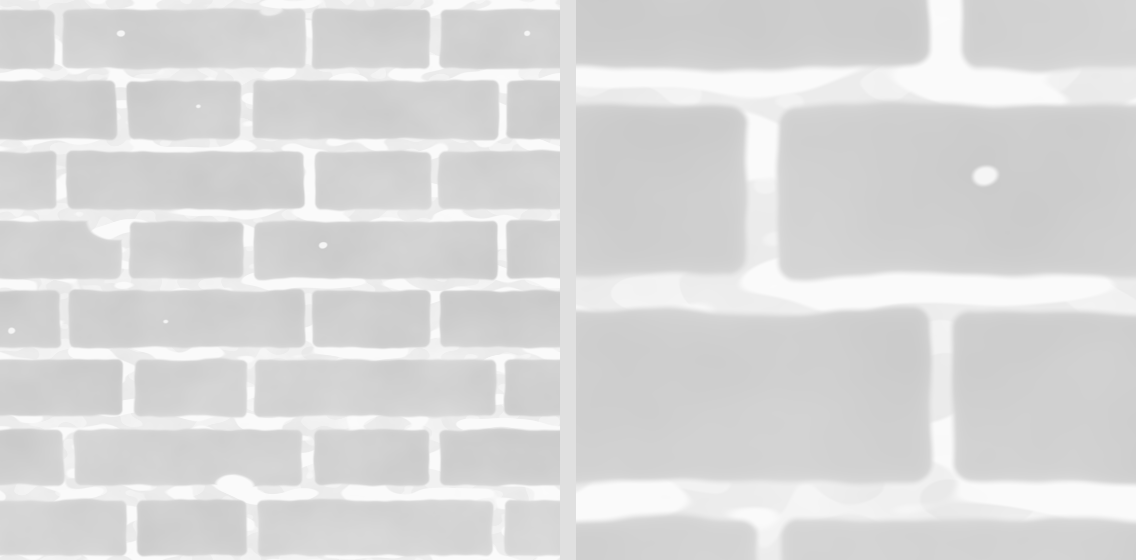
Left: the whole. Right: its middle third, enlarged.
Reproduce this texture map procedurally as a WebGL 1 fragment shader.

```glsl
precision highp float;

uniform vec2 u_resolution;

#define ROWS 8.0
#define ROW_SHIFT 0.007
#define BRICK_HALF_HEIGHT 0.053
#define CORNER_RADIUS 0.011
#define JOINT_MIN 0.0055
#define JOINT_MAX 0.0115
#define EDGE_SOFTNESS 0.0026
#define WOBBLE 0.0045
#define BRICK_GREY 0.818
#define MORTAR_GREY 0.925
#define PATCH_GREY 0.985
#define MOTTLE 0.055

float hash(vec2 p) {
  return fract(sin(dot(p, vec2(127.1, 311.7))) * 43758.5);
}

vec2 gradientAt(vec2 cell, vec2 period) {
  float angle = 6.2832 * hash(mod(cell, period) + 3.7);
  return vec2(cos(angle), sin(angle));
}

// Gradient noise that repeats after the given number of cells
float noise(vec2 p, vec2 period) {
  vec2 i = floor(p), f = fract(p);
  vec2 u = f * f * f * (f * (f * 6.0 - 15.0) + 10.0);
  vec2 e = vec2(1.0, 0.0);
  float a = dot(gradientAt(i, period), f);
  float b = dot(gradientAt(i + e, period), f - e);
  float c = dot(gradientAt(i + e.yx, period), f - e.yx);
  float d = dot(gradientAt(i + e.xx, period), f - e.xx);
  return mix(mix(a, b, u.x), mix(c, d, u.x), u.y);
}

float tiledNoise(vec2 p, vec2 cells) {
  return noise(p * cells, cells);
}

float fbm(vec2 p, vec2 cells) {
  float sum = 0.0, gain = 0.6;
  for (int i = 0; i < 4; i++) {
    sum += gain * tiledNoise(p, cells);
    cells *= 2.0;
    gain *= 0.5;
  }
  return sum;
}

float roundBox(vec2 p, vec2 halfSize, float radius) {
  vec2 q = abs(p) - halfSize + radius;
  return length(max(q, 0.0)) + min(max(q.x, q.y), 0.0) - radius;
}

float ellipse(vec2 p, vec2 radii) {
  return (length(p / radii) - 1.0) * min(radii.x, radii.y);
}

float jointHalfWidth(float joint, float row) {
  return mix(JOINT_MIN, JOINT_MAX, hash(vec2(joint + 5.0, row)));
}

// Three joints per row; the order of brick lengths alternates
vec3 jointPositions(float row) {
  return mod(row, 2.0) < 0.5
    ? vec3(0.104 + 0.003 * row, 0.551, 0.776)
    : vec3(0.215, 0.439, 0.9) + row * vec3(0.003, 0.0016, -0.0013);
}

float mortarShade(vec2 p) {
  float shade = MORTAR_GREY + 0.035 * fbm(p, vec2(12.0, 16.0));
  float broad = tiledNoise(p, vec2(13.0, 31.0)) + 0.3 * tiledNoise(p, vec2(4.0));
  float small = tiledNoise(p + 0.37, vec2(23.0, 37.0));
  shade += 0.025 * smoothstep(0.08, 0.14, small);
  return mix(shade, PATCH_GREY, 0.9 * smoothstep(0.03, 0.11, broad));
}

void main() {
  vec2 uv = gl_FragCoord.xy / u_resolution;
  vec2 p = vec2(uv.x, 1.0 - uv.y);

  // Uneven hand-laid outlines
  vec2 bend = vec2(tiledNoise(p, vec2(10.0)), tiledNoise(p + 0.43, vec2(14.0)));
  vec2 rough = vec2(tiledNoise(p, vec2(36.0)), tiledNoise(p + 0.21, vec2(36.0)));
  vec2 q = p + WOBBLE * (bend + 0.45 * rough);

  // Row and brick lookup
  float line = floor((q.y - ROW_SHIFT) * ROWS);
  float row = mod(line, ROWS);
  vec3 joints = jointPositions(row);
  float id = 2.0, left = joints.z, right = joints.x + 1.0;
  if (q.x < joints.x) { left = joints.z - 1.0; right = joints.x; }
  else if (q.x < joints.y) { id = 0.0; left = joints.x; right = joints.y; }
  else if (q.x < joints.z) { id = 1.0; left = joints.y; right = joints.z; }
  float start = left + jointHalfWidth(id, row);
  float end = right - jointHalfWidth(mod(id + 1.0, 3.0), row);

  // Brick outline
  float centreY = ROW_SHIFT + (line + 0.5) / ROWS + 0.0026 * sin(row * 0.7854);
  vec2 local = q - vec2(0.5 * (start + end), centreY);
  vec2 halfSize = vec2(0.5 * (end - start), BRICK_HALF_HEIGHT - 0.0005 * row);
  float d = roundBox(local, halfSize, CORNER_RADIUS);

  // Broken edge on one brick of every third row
  if (mod(row, 3.0) < 0.5 && abs(id - 2.0 * mod(row, 2.0)) < 0.5) {
    float bulge = sin(row * 0.5236);
    float along = 0.86 - 0.025 * row + 0.215 * bulge;
    float side = row < 5.0 ? -1.0 : 1.0;
    vec2 chipAt = vec2((2.0 * along - 1.0) * halfSize.x, side * halfSize.y);
    float chipSize = 0.02 + 0.035 * bulge + 0.0023 * row;
    d = max(d, -ellipse(local - chipAt, chipSize * vec2(1.0, 0.55)));
  }

  // Mottled face, paler towards its rim
  vec2 seed = vec2(id, row);
  float face = BRICK_GREY + 0.026 * (hash(seed + 1.3) - 0.5);
  face += MOTTLE * fbm(p, vec2(6.0, 7.0)) + 0.1 * local.y;
  face += 0.04 * exp(min(d, 0.0) / 0.0035);

  // Small pale pits
  bool pitted = mod(row, 4.0) < 0.5 ? abs(id - 1.0) > 0.5
    : row < 4.0 && abs(id - 0.5 * (row - 1.0)) < 0.1;
  if (pitted) {
    vec2 spot = vec2(hash(seed + 7.1), hash(seed + 9.4)) - 0.5;
    float size = mix(0.003, 0.0075, hash(seed + 4.2));
    float pit = ellipse(local - spot * halfSize * vec2(1.1, 1.0), size * vec2(1.0, 0.8));
    face = mix(face, 0.96, 1.0 - smoothstep(-0.0015, 0.002, pit));
  }

  float shade = mix(face, mortarShade(p), smoothstep(-EDGE_SOFTNESS, EDGE_SOFTNESS, d));
  gl_FragColor = vec4(vec3(clamp(shade, 0.0, 1.0)), 1.0);
}
```
